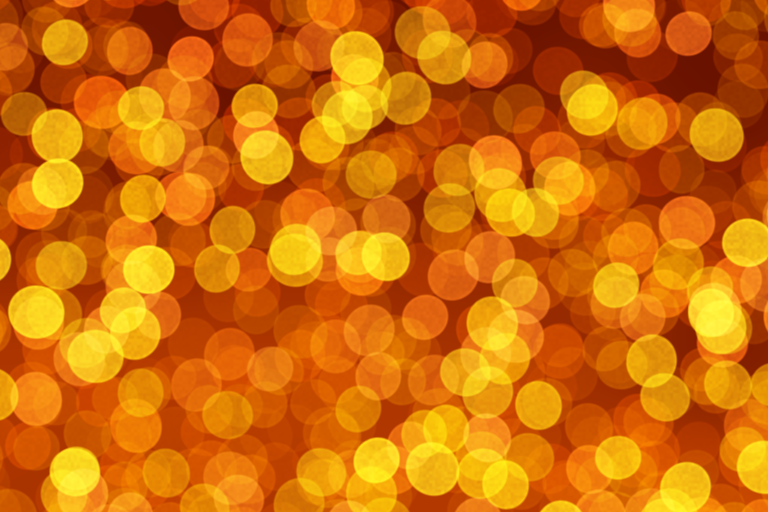
A WebGL 2 fragment shader for this background:

```glsl
#version 300 es
precision highp float;

uniform vec2 u_resolution;
out vec4 fragColor;

// Lengths are fractions of the canvas height
#define CELL 0.105
#define RADIUS 0.051
#define EDGE_SOFTNESS 0.0028
#define RIM_GAIN 0.16
#define GRAIN_GAIN 0.16
#define FAINT_LAYERS 4
#define ORANGE_LAYERS 2
#define YELLOW_LAYERS 2
#define FAINT_SHARE 0.62
#define ORANGE_SHARE 0.27
#define YELLOW_SHARE 0.25

vec3 hash3(vec3 q) {
    q = fract(q * vec3(0.1031, 0.1030, 0.0973));
    q += dot(q, q.yxz + 33.33);
    return fract((q.xxy + q.yxx) * q.zyx);
}

float valueNoise(vec2 p) {
    vec2 cell = floor(p);
    vec2 f = fract(p);
    f = f * f * (3.0 - 2.0 * f);
    float a = hash3(vec3(cell, 7.0)).x;
    float b = hash3(vec3(cell + vec2(1.0, 0.0), 7.0)).x;
    float c = hash3(vec3(cell + vec2(0.0, 1.0), 7.0)).x;
    float d = hash3(vec3(cell + vec2(1.0, 1.0), 7.0)).x;
    return mix(mix(a, b, f.x), mix(c, d, f.x), f.y);
}

// Dark red above, glowing orange below, with slow variation
vec3 backdrop(vec2 p) {
    vec3 deepRed = vec3(0.41, 0.07, 0.0);
    vec3 emberOrange = vec3(0.70, 0.22, 0.0);
    float glow = 1.0 - p.y + 0.6 * (valueNoise(p * 3.5 + 20.0) - 0.5);
    return mix(deepRed, emberOrange, smoothstep(0.0, 1.15, glow));
}

// Flat disc of light with a slightly brighter rim
float bokehDisc(vec2 offset, float radius, float tilt) {
    vec2 axis = vec2(cos(tilt), sin(tilt));
    vec2 q = vec2(dot(offset, axis), dot(offset, vec2(-axis.y, axis.x)));
    float dist = length(q * vec2(1.0, 1.06));
    float soft = max(EDGE_SOFTNESS, 0.8 / u_resolution.y);
    float body = 1.0 - smoothstep(radius - soft, radius + soft, dist);
    float rim = smoothstep(0.82, 0.97, dist / radius);
    return body * (1.0 + RIM_GAIN * rim);
}

// Light colour of one disc: kind 0 is faint, 1 orange, 2 yellow
vec3 discLight(int kind, vec3 pick) {
    if (kind == 0) {
        vec3 tint = mix(vec3(0.36, 0.06, 0.0), vec3(0.32, 0.17, 0.0), pick.z);
        return tint * mix(0.25, 1.0, pick.y);
    }
    if (kind == 1) {
        vec3 tint = mix(vec3(0.80, 0.24, 0.02), vec3(0.86, 0.37, 0.13), pick.z);
        return tint * mix(0.55, 1.0, pick.y);
    }
    vec3 tint = mix(vec3(0.74, 0.44, 0.01), vec3(0.92, 0.72, 0.09), pick.z);
    return tint * mix(0.55, 1.0, pick.y);
}

void main() {
    vec2 p = gl_FragCoord.xy / u_resolution.y;
    vec3 color = backdrop(p);
    float grain = 1.0 + GRAIN_GAIN * (valueNoise(p * 170.0) - 0.5);

    // Scattered discs, layer by layer, combined as screened light
    for (int layer = 0; layer < FAINT_LAYERS + ORANGE_LAYERS + YELLOW_LAYERS; layer++) {
        int kind = layer < FAINT_LAYERS ? 0 : (layer < FAINT_LAYERS + ORANGE_LAYERS ? 1 : 2);
        float share = kind == 0 ? FAINT_SHARE : (kind == 1 ? ORANGE_SHARE : YELLOW_SHARE);
        float seed = float(layer) * 13.0 + 5.0;
        vec2 shift = hash3(vec3(seed, 3.0, 11.0)).xy + 40.0;
        vec2 grid = p / CELL + shift;

        for (int j = -1; j <= 1; j++) {
            for (int i = -1; i <= 1; i++) {
                vec2 cell = floor(grid) + vec2(i, j);
                vec3 place = hash3(vec3(cell, seed));
                vec3 pick = hash3(vec3(cell, seed + 150.0));
                vec2 offset = (grid - cell - place.xy) * CELL;

                // Bright discs thin out towards the top
                float height = (cell.y + place.y - shift.y) * CELL;
                float density = kind == 0 ? 1.0 : mix(1.2, 0.55, smoothstep(0.5, 1.0, height));
                float present = step(pick.x, share * density);

                float radius = RADIUS * mix(0.88, 1.08, place.z);
                float disc = bokehDisc(offset, radius, 6.28 * place.z) * present;
                vec3 light = discLight(kind, pick) * disc * grain;
                color = 1.0 - (1.0 - color) * (1.0 - min(light, 1.0));
            }
        }
    }
    fragColor = vec4(color, 1.0);
}
```
